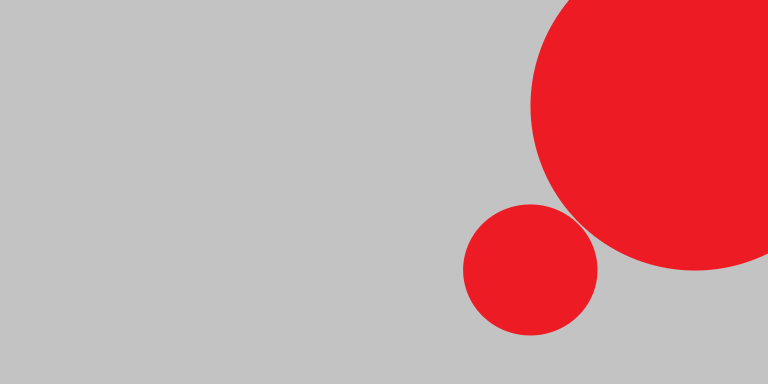
A Shadertoy shader for this background:

```glsl
#define GREY vec3(0.765, 0.765, 0.765)
#define RED vec3(0.929, 0.110, 0.141)
#define BIG_CENTER vec2(1.810, 0.724)
#define BIG_RADII vec2(0.4285, 0.4285)
#define SMALL_CENTER vec2(1.381, 0.297)
#define SMALL_RADII vec2(0.1750, 0.1706)

// Approximate signed distance to an axis-aligned ellipse
float ellipseDistance(vec2 p, vec2 radii) {
    float k = length(p / radii);
    float slope = length(p / (radii * radii));
    return k * (k - 1.0) / max(slope, 1e-4);
}

// Antialiased coverage, one pixel wide at the edge
float coverage(float dist) {
    return clamp(0.5 - dist * iResolution.y, 0.0, 1.0);
}

void mainImage(out vec4 fragColor, in vec2 fragCoord) {
    // Canvas height is one unit
    vec2 p = fragCoord / iResolution.y;

    float bigDisc = coverage(ellipseDistance(p - BIG_CENTER, BIG_RADII));
    float smallDisc = coverage(ellipseDistance(p - SMALL_CENTER, SMALL_RADII));

    // Flat discs over a plain ground
    vec3 color = mix(GREY, RED, bigDisc);
    color = mix(color, RED, smallDisc);
    fragColor = vec4(color, 1.0);
}
```
